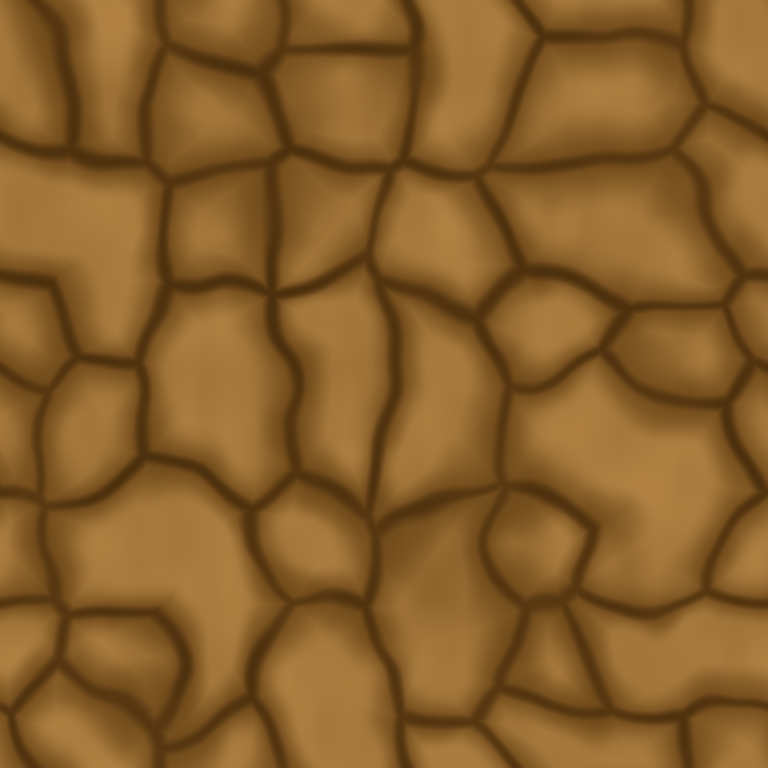
This texture is drawn by a WebGL 2 fragment shader. Its source:

```glsl
#version 300 es
precision highp float;
// Tiling wall of irregular brown stones parted by dark, soft, wavy joints.
// Jittered cells on a wrapped grid are linked by segments into long or bent stones;
// the distance to the joint drives the shading, and wrapped noise gives a painted look.

#define GRID 7.0            // cells across the tile
#define JITTER 0.66         // scatter of the cell centres
#define MERGE 0.55          // chance that a cell tries to join a neighbour
#define WARP 0.040          // waviness of the joints
#define JOINT 0.0145        // half width of a joint with its soft edge
#define BEVEL 0.056         // width of the shaded stone rim
#define MOTTLE 0.24         // strength of the tonal patches
#define DARK vec3(0.285, 0.175, 0.045)
#define MID vec3(0.445, 0.295, 0.105)
#define LIGHT vec3(0.690, 0.505, 0.258)

uniform vec2 u_resolution;
out vec4 fragColor;

// Exact wrap of whole numbers, safe against rounding in the division
vec2 wrap(vec2 i, vec2 count) {
  return i - count * floor((i + 0.5) / count);
}

vec2 hash2(vec2 p) {
  vec3 q = fract(p.xyx * vec3(0.1031, 0.1030, 0.0973) + 0.137);
  q += dot(q, q.yzx + 33.33);
  return fract((q.xx + q.yz) * q.zy);
}

// Value noise that wraps after a whole number of cells per axis
float noise(vec2 uv, vec2 cells, float seed) {
  vec2 p = uv * cells + 0.37;
  vec2 i = floor(p), f = fract(p);
  f = f * f * f * (f * (f * 6.0 - 15.0) + 10.0);
  vec2 a = wrap(i, cells) + seed, b = wrap(i + 1.0, cells) + seed;
  return mix(mix(hash2(a).x, hash2(vec2(b.x, a.y)).x, f.x),
             mix(hash2(vec2(a.x, b.y)).x, hash2(b).x, f.x), f.y);
}

vec2 noise2(vec2 uv, float cells, float seed) {
  return vec2(noise(uv, vec2(cells), seed), noise(uv, vec2(cells), seed + 57.0)) - 0.5;
}

vec2 centre(vec2 cell) {
  return cell + 0.5 + JITTER * (hash2(wrap(cell, vec2(GRID)) + 11.0) - 0.5);
}

vec2 mergeHash(vec2 cell) {
  return hash2(wrap(cell, vec2(GRID)) + 83.0);
}

// Cell that names the stone: itself, or a neighbour that stays unmerged
vec2 stoneOf(vec2 cell) {
  vec2 h = mergeHash(cell);
  if (h.x > MERGE) return cell;
  vec2 way = h.y < 0.5 ? vec2(1.0, 0.0) : vec2(0.0, 1.0);
  if (mergeHash(cell + way).x > MERGE) return cell + way;
  if (mergeHash(cell + way.yx).x > MERGE) return cell + way.yx;
  return cell;
}

// Vector from p to the segment that links a cell with its stone
vec2 toCore(vec2 p, vec2 cell, vec2 stone) {
  vec2 a = centre(cell) - p, link = centre(stone) - p - a;
  return a + link * clamp(-dot(a, link) / max(dot(link, link), 0.0001), 0.0, 1.0);
}

// x: distance to the joint, y: smoother depth inside the stone
vec2 stoneDistance(vec2 uv) {
  vec2 p = uv * GRID + 0.5, base = floor(p), own = vec2(9.0), ownStone = base;
  for (int y = -2; y <= 2; y++)
    for (int x = -2; x <= 2; x++) {
      vec2 cell = base + vec2(x, y), stone = stoneOf(cell);
      vec2 r = toCore(p, cell, stone);
      if (dot(r, r) < dot(own, own)) {
        own = r;
        ownStone = stone;
      }
    }
  float joint = 9.0, other = 9.0;
  for (int y = -2; y <= 2; y++)
    for (int x = -2; x <= 2; x++) {
      vec2 cell = base + vec2(x, y), stone = stoneOf(cell);
      if (distance(stone, ownStone) < 0.5) continue;
      vec2 r = toCore(p, cell, stone);
      joint = min(joint, dot(0.5 * (own + r), normalize(r - own)));
      other = min(other, length(r));
    }
  return vec2(joint, 0.5 * (other - length(own))) / GRID;
}

void main() {
  vec2 uv = gl_FragCoord.xy / u_resolution;

  // Wavy joints
  vec2 warped = uv + WARP * noise2(uv, 7.0, 3.0) + 0.5 * WARP * noise2(uv, 15.0, 21.0);
  vec2 d = stoneDistance(warped);

  // Soft rim of uneven width with brushed lobes
  float patches = noise(uv, vec2(9.0), 131.0);
  float dabs = noise(uv + 0.02 * noise2(uv, 11.0, 47.0), vec2(24.0, 20.0), 171.0);
  float rim = BEVEL * (0.60 + 0.75 * patches);
  float body = smoothstep(0.0, rim, max(d.y + 0.012 * (dabs - 0.5), 0.0));

  // Gentle tonal patches and upright strokes on the faces
  float strokes = noise(uv, vec2(32.0, 12.0), 211.0);
  float tone = 0.65 * noise(uv, vec2(13.0), 251.0) + 0.35 * strokes - 0.5;
  body = clamp(body * 0.87 + MOTTLE * tone * (0.4 + body), 0.0, 1.0);
  vec3 color = mix(MID, LIGHT, body);

  // Dark joints with varying weight
  float weight = noise(uv, vec2(12.0), 291.0);
  float width = JOINT * (0.80 + 0.40 * weight);
  float joint = 1.0 - smoothstep(0.05 * width, width, d.x);
  color = mix(color, DARK, joint * (0.58 + 0.36 * weight));

  fragColor = vec4(color, 1.0);
}
```
